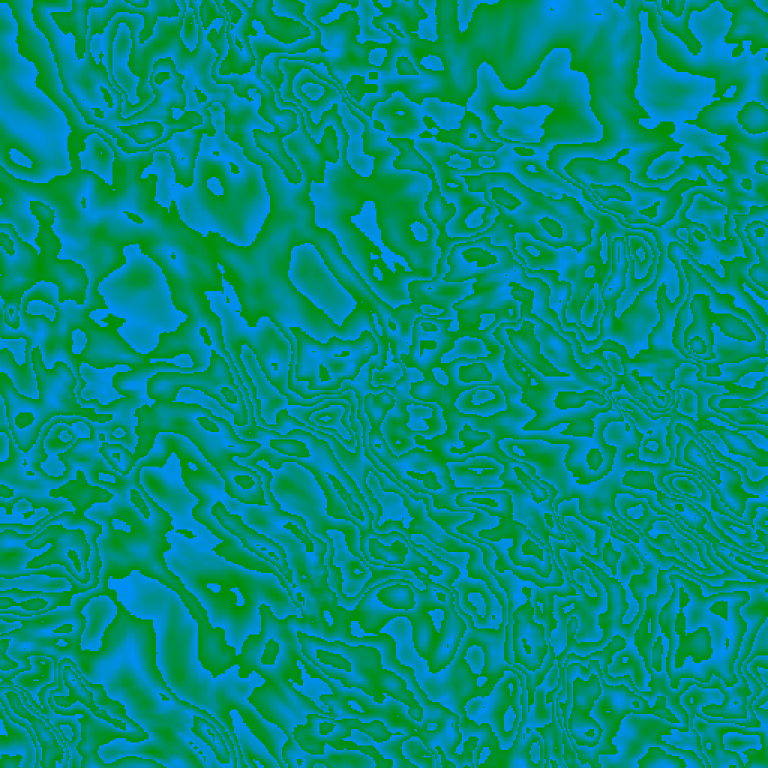
A Shadertoy shader for this texture:

```glsl
// A blocky relief map coloured by wrapped height: a steep terrain of warped
// noise, creases and directional streaks is sampled on coarse cells, softened
// between them, and its fractional part drives a ramp from green to blue.

const float CELLS = 170.6667;     // coarse height cells across the canvas
const float STEPS_PER_CELL = 3.0; // fine squares across one cell
const int OCTAVES = 4;
const float RAMP_BIAS = 1.07;     // above one favours green
const vec3 GREEN = vec3(0.0, 0.56, 0.0);
const vec3 BLUE = vec3(0.0, 0.56, 1.0);
const vec2 SLANTED = vec2(0.64, -0.77);
const vec2 FLAT_LYING = vec2(0.99, -0.14);
const vec2 UPRIGHT = vec2(0.17, -0.985);

float hash(vec2 p) {
    vec3 q = fract(p.xyx * 0.1031);
    q += dot(q, q.yzx + 33.33);
    return fract((q.x + q.y) * q.z);
}

float noise(vec2 p) {
    vec2 i = floor(p);
    vec2 f = fract(p);
    f = f * f * (3.0 - 2.0 * f);
    float low = mix(hash(i), hash(i + vec2(1.0, 0.0)), f.x);
    float high = mix(hash(i + vec2(0.0, 1.0)), hash(i + 1.0), f.x);
    return mix(low, high, f.y);
}

// Noise stretched along a direction; frequency is (along, across).
float streaks(vec2 p, vec2 direction, vec2 frequency) {
    vec2 across = vec2(-direction.y, direction.x);
    return noise(vec2(dot(p, direction), dot(p, across)) * frequency + 140.0);
}

// Two sizes of streaks laid over each other.
float grain(vec2 p, vec2 direction) {
    return 2.3 * streaks(p, direction, vec2(14.0, 36.0))
         + 1.0 * streaks(p, direction, vec2(34.0, 80.0));
}

float ridge(float n) {
    return 1.0 - abs(2.0 * n - 1.0);
}

float roughTerrain(vec2 p) {
    float sum = 0.0;
    float amplitude = 2.2;
    for (int i = 0; i < OCTAVES; i++) {
        sum += amplitude * noise(p);
        p = mat2(1.6, 1.2, -1.2, 1.6) * p + 57.3;
        amplitude *= 0.66;
    }
    return sum;
}

float cellHeight(vec2 cell) {
    vec2 p = (cell + 0.5) / CELLS;
    vec2 warp = vec2(noise(p * 9.0 + 11.0), noise(p * 9.0 + 71.0)) - 0.5;
    vec2 q = p + 0.06 * warp;
    float roughness = mix(0.35, 1.2, smoothstep(0.2, 0.6, noise(p * 4.5 + 5.0)));

    // The grain is slanted, but turns flat or upright from place to place.
    float lean = noise(p * 5.0 + 90.0);
    float flatShare = smoothstep(0.5, 0.65, lean);
    float uprightShare = 1.0 - smoothstep(0.3, 0.45, lean);
    float slantedShare = 1.0 - flatShare - uprightShare;
    float detail = flatShare * grain(q, FLAT_LYING)
                 + uprightShare * grain(q, UPRIGHT)
                 + slantedShare * grain(q, SLANTED);

    // Long creases fall to the right.
    float creases = ridge(streaks(q, SLANTED, vec2(5.0, 15.0)));
    float height = roughTerrain(q * vec2(9.0, 10.5) + 103.0) + detail;
    return roughness * (height - 4.0) + 2.2 * creases * mix(0.6, 1.0, roughness);
}

// Heights are blended before wrapping, which leaves thin lines at cell edges.
float softHeight(vec2 gridPosition) {
    vec2 snapped = (floor(gridPosition * STEPS_PER_CELL) + 0.5) / STEPS_PER_CELL;
    vec2 centred = snapped - 0.5;
    vec2 cell = floor(centred + 0.001);
    vec2 blend = smoothstep(0.0, 1.0, centred - cell);
    float low = mix(cellHeight(cell), cellHeight(cell + vec2(1.0, 0.0)), blend.x);
    float high = mix(cellHeight(cell + vec2(0.0, 1.0)), cellHeight(cell + 1.0), blend.x);
    return mix(low, high, blend.y);
}

vec3 wrappedRamp(float height) {
    return mix(GREEN, BLUE, pow(fract(height), RAMP_BIAS));
}

void mainImage(out vec4 fragColor, in vec2 fragCoord) {
    // Four samples per pixel smooth the block edges.
    vec3 color = vec3(0.0);
    for (int i = 0; i < 4; i++) {
        vec2 offset = vec2(i % 2, i / 2) * 0.5 - 0.25;
        vec2 uv = (fragCoord + offset) / iResolution.y;
        color += wrappedRamp(softHeight(uv * CELLS));
    }
    fragColor = vec4(color / 4.0, 1.0);
}
```
